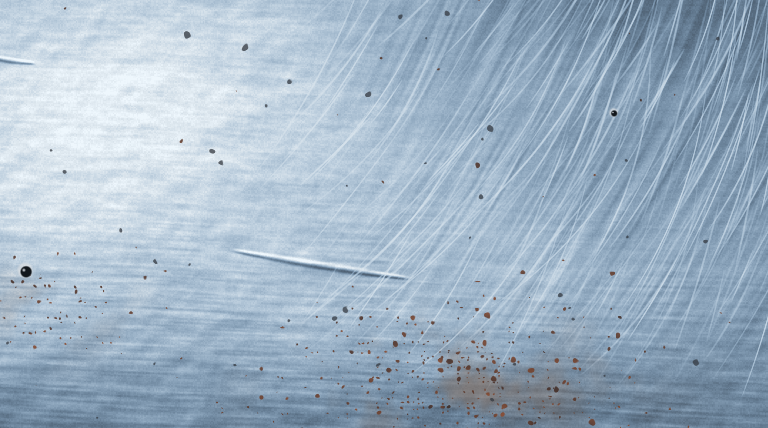
Give the GLSL for this texture, as a WebGL 2 fragment shader.

```glsl
#version 300 es
precision highp float;
// Worn blue-grey metal: a soft glow over brushed grain and small dents,
// a sweep of curved bright scratches, two gouges, pits and rust specks.
// A single tone value is built up first, then turned into steel colour.
uniform vec2 u_resolution;
out vec4 fragColor;

vec4 hash4(vec2 p) {
  vec4 q = fract(p.xyxy * vec4(0.1031, 0.1030, 0.0973, 0.1099));
  q += dot(q, q.wzxy + 33.33);
  return fract((q.xxyz + q.yzzw) * q.zywx);
}

float noise(vec2 p) {
  vec2 i = floor(p), f = fract(p);
  f *= f * (3.0 - 2.0 * f);
  return mix(mix(hash4(i).x, hash4(i + vec2(1, 0)).x, f.x),
             mix(hash4(i + vec2(0, 1)).x, hash4(i + vec2(1, 1)).x, f.x), f.y);
}

float fbm(vec2 p) {
  float sum = 0.0, amp = 0.5;
  for (int i = 0; i < 4; i++) {
    sum += amp * noise(p);
    p = mat2(1.6, 1.2, -1.2, 1.6) * p + 7.3;
    amp *= 0.5;
  }
  return sum;
}

// Bell-shaped patch around a centre
float blob(vec2 p, vec2 centre, vec2 size) {
  vec2 d = (p - centre) / size;
  return exp(-dot(d, d));
}

// Scattered round flecks, at most one per grid cell
float specks(vec2 p, float cells, float density) {
  vec2 g = p * cells;
  vec4 h = hash4(floor(g) + 91.0);
  float radius = 0.09 + 0.22 * h.z * h.z;
  float soft = 0.7 * cells / u_resolution.y;
  float d = length(fract(g) - 0.3 - 0.4 * h.xy);
  return step(h.w, density) * (1.0 - smoothstep(radius - soft, radius + soft, d));
}

// Bent, tapering scratches that lean over more towards the left
float scratches(vec2 p, float px) {
  float dull = 1.0;
  for (int i = 0; i < 270; i++) {
    vec4 h = hash4(vec2(float(i), 3.0)), k = hash4(vec2(float(i), 47.0));
    vec2 centre = vec2(0.72 + 1.12 * pow(h.x, 0.8), 0.27 + 0.8 * h.y);
    float angle = mix(0.86, 1.26, h.x) + 0.38 * (h.z - 0.5) + 0.12 * (centre.y - 0.6);
    vec2 dir = vec2(cos(angle), sin(angle)), q = p - centre;
    float along = dot(q, dir), halfLength = 0.06 + 0.22 * h.w;
    float across = dot(q, vec2(-dir.y, dir.x)) - (0.1 + 0.5 * k.x) * along * along;
    float taper = max(0.0, 1.0 - pow(along / halfLength, 2.0));
    float width = (0.0006 + 0.0018 * k.y * k.y) * sqrt(taper) + 0.9 * px;
    float line = 1.0 - smoothstep(0.15 * width, width, abs(across));
    dull *= 1.0 - line * sqrt(taper) * (0.22 + 0.6 * k.z * k.z);
  }
  return 1.0 - dull;
}

// Tone change of a gouge: dark groove with a lit upper lip
float gouge(vec2 p, vec2 a, vec2 b, float width) {
  vec2 ab = b - a;
  float s = clamp(dot(p - a, ab) / dot(ab, ab), 0.0, 1.0);
  float d = p.y - mix(a.y, b.y, s) + 0.006 * sin(3.14 * s);
  float w = width * (0.35 + sin(3.14 * s)) + 0.5 / u_resolution.y;
  float ends = smoothstep(0.0, 0.1, s) * smoothstep(1.0, 0.9, s);
  return ends * (0.35 * exp(-pow((d - 2.2 * w) / w, 2.0)) - 0.6 * exp(-d * d / (w * w)));
}

// Round hole with a small glint
void pit(inout vec3 col, vec2 p, vec2 centre, float radius, float px) {
  vec2 q = p - centre;
  col = mix(col, vec3(0.9), 0.6 * (1.0 - smoothstep(radius, radius * 1.5 + px, length(q + radius * vec2(0.2, -0.3)))));
  col = mix(col, vec3(0.07, 0.09, 0.11), 1.0 - smoothstep(radius - px, radius + px, length(q)));
  col += 0.7 * (1.0 - smoothstep(0.0, radius * 0.45, length(q + radius * vec2(0.4, -0.3))));
}

void main() {
  vec2 p = gl_FragCoord.xy / u_resolution.y;
  float px = 1.0 / u_resolution.y;
  float sweep = smoothstep(0.75, 1.35, p.x + 0.25 * p.y) * smoothstep(0.05, 0.4, p.y);

  // Broad light and shade
  float tone = 0.39 + 0.66 * blob(p, vec2(0.28, 0.69), vec2(0.76, 0.52));
  tone += 0.14 * blob(p, vec2(1.2, 0.32), vec2(0.4, 0.2));
  tone -= 0.27 * smoothstep(1.15, 1.8, p.x) * smoothstep(0.35, 1.0, p.y);
  tone -= 0.16 * smoothstep(0.28, 0.0, p.y) + 0.1 * smoothstep(0.75, 1.0, p.y) * smoothstep(0.5, 1.0, p.x);
  tone += 0.24 * (fbm(p * vec2(3.0, 5.0)) - 0.47);

  // Dents, lit from above
  vec2 dent = p * vec2(17.0, 26.0);
  tone += 0.42 * (1.0 - 0.7 * sweep) * (fbm(dent) - fbm(dent + vec2(-0.15, 0.35)));

  // Level brushing, then streaks that follow the sweep
  float level = p.y + 0.04 * p.x + 0.012 * noise(p * 3.0);
  float brush = noise(vec2(p.x * 7.0, level * 150.0)) + 0.6 * noise(vec2(p.x * 16.0 + 5.0, level * 230.0)) - 0.8;
  tone += brush * mix(0.23, 0.1, smoothstep(0.2, 0.65, p.y)) * (1.0 - 0.5 * sweep);
  float lean = p.x - 0.42 * p.y + 0.2 * (1.0 - p.y) * (1.0 - p.y);
  tone += 0.26 * sweep * (noise(vec2(lean * 105.0, p.y * 3.5)) + 0.6 * noise(vec2(lean * 38.0, p.y * 2.0)) - 0.8);
  tone += 0.09 * (hash4(floor(p * 300.0)).y - 0.5);

  tone += gouge(p, vec2(0.53, 0.415), vec2(0.97, 0.345), 0.0028);
  tone += gouge(p, vec2(-0.06, 0.875), vec2(0.085, 0.85), 0.002);
  tone = mix(tone, 1.0, 0.9 * scratches(p, px));

  // Steel colour
  tone = clamp(tone, -0.25, 1.13);
  vec3 col = mix(vec3(0.31, 0.38, 0.45), vec3(0.86, 0.90, 0.93), tone);
  col += max(0.0, tone * (1.0 - tone)) * vec3(-0.17, 0.0, 0.16);

  // Rust stains and flecks
  float rust = blob(p, vec2(1.08, 0.1), vec2(0.32, 0.13)) + 0.5 * blob(p, vec2(0.12, 0.28), vec2(0.15, 0.1));
  float stain = rust * smoothstep(0.4, 0.75, fbm(p * 9.0 + 3.0));
  col = mix(col, vec3(0.52, 0.43, 0.37), 0.6 * stain);
  vec2 rough = p + 0.006 * (vec2(noise(p * 90.0), noise(p * 90.0 + 40.0)) - 0.5);
  vec3 rustColour = mix(vec3(0.22, 0.15, 0.13), vec3(0.56, 0.29, 0.17), noise(p * 40.0));
  float flecks = max(specks(rough, 48.0, 0.32 * rust), specks(rough + 3.7, 85.0, 0.3 * rust));
  col = mix(col, rustColour, 0.85 * flecks);
  col = mix(col, vec3(0.2, 0.22, 0.25), 0.75 * specks(rough + 8.1, 38.0, 0.016));

  pit(col, p, vec2(0.061, 0.365), 0.013, px);
  pit(col, p, vec2(1.435, 0.735), 0.007, px);
  fragColor = vec4(clamp(col, 0.0, 1.0), 1.0);
}
```
